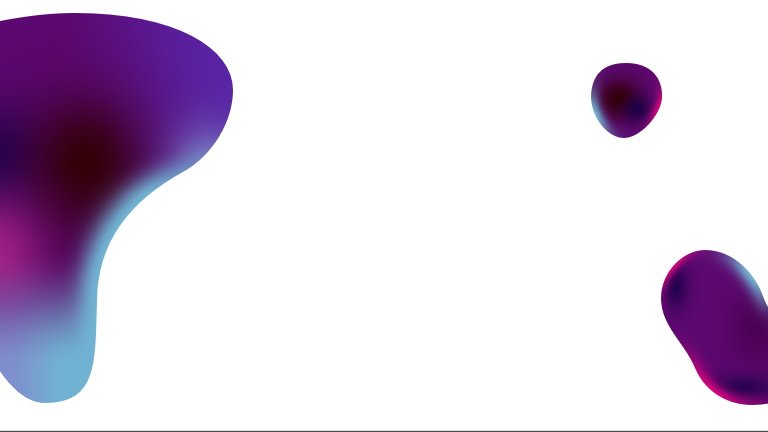
A WebGL 1 fragment shader for this background:

```glsl
precision highp float;
uniform vec2 u_resolution;

const float HEIGHT = 432.0; // canvas height in design units
const vec3 WHITE = vec3(1.0);
const vec3 VIOLET = vec3(0.36, 0.03, 0.44);
const vec3 INDIGO = vec3(0.35, 0.14, 0.65);
const vec3 PLUM = vec3(0.28, 0.0, 0.30);
const vec3 MAROON = vec3(0.20, 0.0, 0.03);
const vec3 NAVY = vec3(0.10, 0.0, 0.28);
const vec3 MAGENTA = vec3(0.85, 0.02, 0.50);
const vec3 ORCHID = vec3(0.62, 0.12, 0.52);
const vec3 LAVENDER = vec3(0.50, 0.55, 0.80);
const vec3 SKY = vec3(0.44, 0.70, 0.82);

// Adds a cubic curve to a closed outline; field = (squared distance, sign)
void curveTo(vec2 p, vec2 b, vec2 c, vec2 d, inout vec2 pen, inout vec2 field) {
  vec2 start = pen;
  for (int i = 1; i <= 16; i++) {
    float t = float(i) / 16.0;
    float u = 1.0 - t;
    vec2 next = u * u * u * start + 3.0 * u * t * (u * b + t * c) + t * t * t * d;
    vec2 edge = next - pen;
    vec2 w = p - pen;
    vec2 gap = w - edge * clamp(dot(w, edge) / dot(edge, edge), 0.0, 1.0);
    field.x = min(field.x, dot(gap, gap));
    bvec3 side = bvec3(p.y >= pen.y, p.y < next.y, edge.x * w.y > edge.y * w.x);
    if (all(side) || !any(side)) field.y = -field.y;
    pen = next;
  }
}

float signedDistance(vec2 field) {
  return field.y * sqrt(field.x);
}

// Soft elliptical spot
float glow(vec2 p, vec2 center, vec2 radius) {
  vec2 q = (p - center) / radius;
  return exp(-dot(q, q));
}

// Soft band that follows an outline
float rim(float dist, float width) {
  return exp(-dist * dist / (width * width));
}

float coverage(float dist, float pixel) {
  return clamp(0.5 - dist / pixel, 0.0, 1.0);
}

float largeBlob(vec2 p) {
  vec2 pen = vec2(-30.0, 405.0);
  vec2 f = vec2(1e6, 1.0);
  curveTo(p, vec2(0.0, 411.0), vec2(35.0, 419.0), vec2(75.0, 419.0), pen, f);
  curveTo(p, vec2(175.0, 419.0), vec2(233.0, 384.0), vec2(233.0, 342.0), pen, f);
  curveTo(p, vec2(233.0, 310.0), vec2(212.0, 276.0), vec2(183.0, 260.0), pen, f);
  curveTo(p, vec2(130.0, 231.0), vec2(97.0, 190.0), vec2(97.0, 130.0), pen, f);
  curveTo(p, vec2(95.0, 70.0), vec2(98.0, 29.0), vec2(45.0, 29.0), pen, f);
  curveTo(p, vec2(25.0, 29.0), vec2(8.0, 47.0), vec2(-6.0, 70.0), pen, f);
  curveTo(p, vec2(-80.0, 100.0), vec2(-80.0, 380.0), vec2(-30.0, 405.0), pen, f);
  return signedDistance(f);
}

float smallBlob(vec2 p) {
  vec2 pen = vec2(626.0, 369.0);
  vec2 f = vec2(1e6, 1.0);
  curveTo(p, vec2(650.0, 369.0), vec2(663.0, 355.0), vec2(662.0, 334.0), pen, f);
  curveTo(p, vec2(661.0, 317.0), vec2(640.0, 294.0), vec2(624.0, 294.0), pen, f);
  curveTo(p, vec2(608.0, 294.0), vec2(591.0, 314.0), vec2(591.0, 336.0), pen, f);
  curveTo(p, vec2(592.0, 360.0), vec2(606.0, 369.0), vec2(626.0, 369.0), pen, f);
  return signedDistance(f);
}

float capsuleBlob(vec2 p) {
  vec2 pen = vec2(705.0, 182.0);
  vec2 f = vec2(1e6, 1.0);
  curveTo(p, vec2(683.0, 182.0), vec2(661.0, 160.0), vec2(661.0, 134.0), pen, f);
  curveTo(p, vec2(661.0, 106.0), vec2(684.0, 90.0), vec2(695.0, 64.0), pen, f);
  curveTo(p, vec2(706.0, 38.0), vec2(730.0, 27.0), vec2(752.0, 27.0), pen, f);
  curveTo(p, vec2(800.0, 27.0), vec2(815.0, 60.0), vec2(800.0, 85.0), pen, f);
  curveTo(p, vec2(785.0, 108.0), vec2(770.0, 115.0), vec2(763.0, 136.0), pen, f);
  curveTo(p, vec2(755.0, 158.0), vec2(734.0, 182.0), vec2(705.0, 182.0), pen, f);
  return signedDistance(f);
}

vec3 largeShade(vec2 p, float d) {
  vec3 c = mix(VIOLET, INDIGO, smoothstep(60.0, 240.0, p.x + 0.2 * (p.y - 340.0)));
  c = mix(c, PLUM, 0.9 * glow(p, vec2(75.0, 230.0), vec2(80.0, 95.0)));
  c = mix(c, NAVY, 0.85 * glow(p, vec2(-5.0, 272.0), vec2(45.0, 50.0)));
  c = mix(c, MAROON, glow(p, vec2(85.0, 270.0), vec2(52.0, 58.0)));
  c = mix(c, ORCHID, glow(p, vec2(-5.0, 175.0), vec2(48.0, 58.0)));
  vec3 foot = mix(LAVENDER, SKY, smoothstep(0.0, 70.0, p.x));
  c = mix(c, foot, smoothstep(185.0, 65.0, p.y));
  c = mix(c, LAVENDER, 0.65 * glow(p, vec2(208.0, 272.0), vec2(38.0, 38.0)));
  float inner = smoothstep(300.0, 235.0, p.y) * smoothstep(40.0, 85.0, p.x);
  return mix(c, SKY, inner * rim(d, 21.0));
}

vec3 smallShade(vec2 p, float d) {
  vec3 c = mix(VIOLET, MAROON, glow(p, vec2(619.0, 333.0), vec2(22.0, 20.0)));
  c = mix(c, NAVY, 0.9 * glow(p, vec2(637.0, 323.0), vec2(13.0, 13.0)));
  c = mix(c, MAGENTA, rim(d, 6.0) * glow(p, vec2(661.0, 323.0), vec2(17.0, 20.0)));
  return mix(c, SKY, rim(d, 8.0) * glow(p, vec2(595.0, 317.0), vec2(21.0, 25.0)));
}

vec3 capsuleShade(vec2 p, float d) {
  vec3 c = mix(VIOLET, PLUM, 0.8 * glow(p, vec2(757.0, 105.0), vec2(28.0, 38.0)));
  c = mix(c, NAVY, 0.85 * glow(p, vec2(675.0, 147.0), vec2(13.0, 24.0)));
  c = mix(c, NAVY, 0.75 * glow(p, vec2(742.0, 44.0), vec2(36.0, 13.0)));
  c = mix(c, MAGENTA, rim(d, 6.0) * glow(p, vec2(671.0, 169.0), vec2(24.0, 28.0)));
  c = mix(c, MAGENTA, rim(d, 9.0) * glow(p, vec2(708.0, 40.0), vec2(45.0, 40.0)));
  return mix(c, SKY, rim(d, 11.0) * glow(p, vec2(752.0, 158.0), vec2(30.0, 36.0)));
}

void main() {
  float pixel = HEIGHT / u_resolution.y;
  vec2 p = gl_FragCoord.xy * pixel;
  float large = largeBlob(p);
  float small = smallBlob(p);
  float capsule = capsuleBlob(p);
  vec3 color = mix(WHITE, largeShade(p, large), coverage(large, pixel));
  color = mix(color, smallShade(p, small), coverage(small, pixel));
  color = mix(color, capsuleShade(p, capsule), coverage(capsule, pixel));
  // Thin rule along the bottom
  color = mix(color, vec3(0.3), coverage(p.y - 1.2, pixel));
  gl_FragColor = vec4(color, 1.0);
}
```
